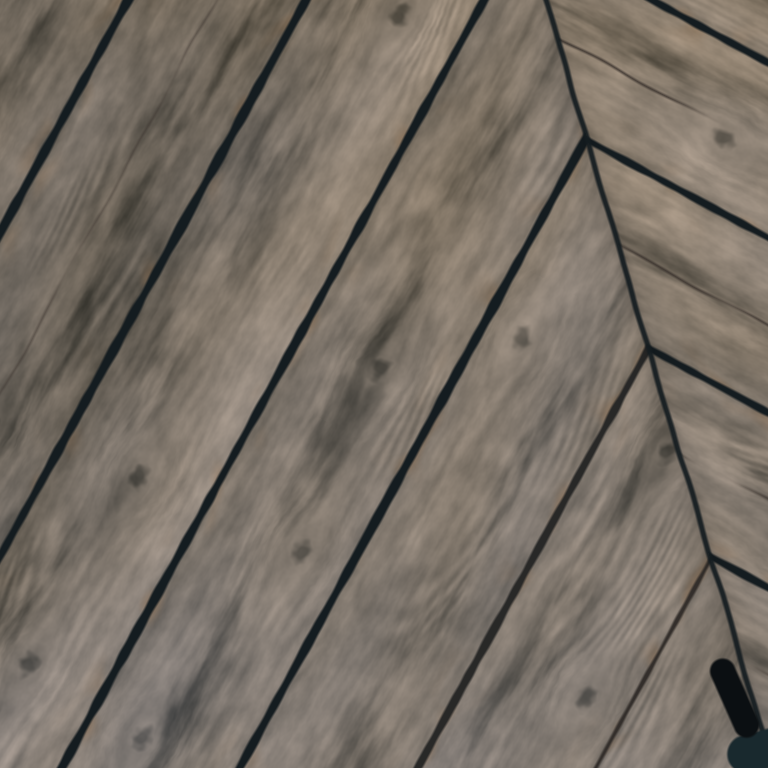
Write a Shadertoy shader that draws this texture.

```glsl
// Weathered herringbone decking: wide diagonal planks meet shorter ones at a slanted seam.
// Each side is a rotated strip pattern; stretched gradient noise gives grain, streaks and
// knots. A small dark handle lies in the lower right corner.

const vec3 SHADE = vec3(0.35, 0.33, 0.30);
const vec3 PALE = vec3(0.61, 0.56, 0.51);
const vec3 GAP_COLOR = vec3(0.08, 0.11, 0.125);
const vec3 WORN_GAP = vec3(0.23, 0.20, 0.18);
const vec3 RUST = vec3(0.58, 0.43, 0.29);
const vec3 HANDLE = vec3(0.045, 0.06, 0.07);
const vec3 HANDLE_BASE = vec3(0.10, 0.16, 0.18);

const vec2 LEFT_DIR = vec2(0.4819, 0.8762);
const vec2 RIGHT_DIR = vec2(0.8799, -0.4751);
const float LEFT_START = -0.3358, LEFT_WIDTH = 0.2031;
const float RIGHT_START = -0.8822, RIGHT_WIDTH = 0.2005;
const vec3 SEAM = vec3(0.9586, 0.2847, -0.9653);   // line normal and offset
const float GAP_HALF = 0.0056, SEAM_HALF = 0.0034, CRACK_HALF = 0.0016;
const float SOFTNESS = 0.0022, KNOT_CELL = 0.3;

// Per plank: tone shift, tone slope across, position of the dark streak
const vec3 PLANKS[12] = vec3[12](
    vec3(-0.18, 0.0, 0.5), vec3(-0.28, -0.05, 0.72), vec3(0.0, 0.6, 0.3),
    vec3(0.0, 0.1, 0.5), vec3(0.03, 0.0, 0.62), vec3(0.05, -0.05, 0.3),
    vec3(0.08, 0.0, 0.5), vec3(0.05, 0.0, 0.5), vec3(0.15, 0.0, 0.35),
    vec3(0.08, -0.2, 0.55), vec3(0.08, 0.0, 0.4), vec3(0.1, 0.0, 0.5));

float hash(vec2 p) {
    vec3 q = fract(p.xyx * vec3(0.1031, 0.1030, 0.0973));
    q += dot(q, q.yzx + 33.33);
    return fract((q.x + q.y) * q.z);
}

float corner(vec2 cell, vec2 offset) {
    float angle = 6.2832 * hash(cell);
    return dot(vec2(cos(angle), sin(angle)), offset);
}

// Gradient noise, about -1 to 1
float noise(vec2 p) {
    vec2 i = floor(p), f = fract(p), e = vec2(1, 0);
    vec2 u = f * f * f * (f * (f * 6.0 - 15.0) + 10.0);
    return 1.4 * mix(mix(corner(i, f), corner(i + e, f - e), u.x),
                     mix(corner(i + e.yx, f - e.yx), corner(i + 1.0, f - 1.0), u.x), u.y);
}

float fbm(vec2 p) {
    float sum = 0.0, gain = 0.6;
    for (int i = 0; i < 4; i++) {
        sum += gain * noise(p);
        p = p * 2.03 + 17.3;
        gain *= 0.55;
    }
    return sum;
}

float lineMask(float dist, float halfWidth, float soft) {
    return 1.0 - smoothstep(halfWidth - soft, halfWidth + soft, dist);
}

float capsule(vec2 p, vec2 a, vec2 b, float radius) {
    vec2 ab = b - a;
    return length(p - a - ab * clamp(dot(p - a, ab) / dot(ab, ab), 0.0, 1.0)) - radius;
}

vec3 planks(vec2 p, bool isLeft, float soft) {
    vec2 dir = isLeft ? LEFT_DIR : RIGHT_DIR;
    float width = isLeft ? LEFT_WIDTH : RIGHT_WIDTH;
    float along = dot(p, dir);
    float row = (dot(p, vec2(dir.y, -dir.x)) - (isLeft ? LEFT_START : RIGHT_START)) / width;
    float id = floor(row), f = row - id, k = round(row);
    vec3 plank = PLANKS[clamp(int(id) + (isLeft ? 1 : 10), 0, 11)];
    float seed = id * 7.31 + (isLeft ? 40.0 : 90.0);

    // Knots, which also bend the grain around them
    vec2 q = vec2(along, f * width);
    float cell = floor(along / KNOT_CELL);
    vec2 center = vec2((cell + 0.25 + 0.5 * hash(vec2(cell, seed))) * KNOT_CELL,
                       (0.25 + 0.5 * hash(vec2(seed, cell + 9.0))) * width);
    vec2 toKnot = (q - center) * vec2(0.7, 1.0);
    float knotDist = length(toKnot) + 0.004 * noise(q * 90.0 + seed);
    float hasKnot = step(0.35, hash(vec2(cell + 3.0, seed + 5.0)));
    q.y -= hasKnot * 0.6 * toKnot.y * exp(-knotDist * knotDist / 0.0015);
    float knot = hasKnot * (1.0 - smoothstep(0.004, 0.015, knotDist));

    // Grain layers
    q += vec2(seed, seed * 0.37);
    float patches = fbm(q * vec2(4.0, 15.0));
    float fibres = noise(q * vec2(9.0, 105.0) + patches);
    float flakes = fbm(q * vec2(22.0, 42.0) + 5.0);
    float rings = sin(75.0 * (noise(q * vec2(1.8, 7.0)) * 0.6 + q.y * 4.0))
                * smoothstep(0.0, 0.5, noise(q * vec2(3.5, 9.0) + 31.0));
    float band = (f - plank.z) / 0.2;
    float streak = exp(-band * band) * smoothstep(-0.1, 0.7, fbm(q * vec2(4.5, 24.0) + 61.0) + 0.15);

    float gapDist = abs(row - k) * width;
    float tone = 0.66 + plank.x + plank.y * (f - 0.5) + 0.36 * patches + 0.17 * fibres
               + 0.30 * flakes + 0.14 * rings - 0.75 * streak - 0.7 * knot
               - 0.3 * exp(-gapDist / 0.008);
    vec3 color = mix(SHADE, PALE, clamp(tone, -0.5, 1.3));

    // Warm and cool staining, rust beside the gaps
    float warmth = 0.7 * noise(q * vec2(3.0, 9.0) + 77.0) + 1.1 * (p.y - 0.5) + (isLeft ? 0.0 : 0.2);
    color += warmth * vec3(0.014, 0.0, -0.024);
    color = mix(color, RUST, 0.6 * exp(-gapDist / 0.012) * smoothstep(0.2, 0.8, noise(q * vec2(16.0, 30.0))));

    // Split down the middle of some planks
    float split = isLeft ? 0.45 * float(id == 0.0) : 0.85;
    float splitDist = abs((f - 0.5) * width + 0.005 * noise(vec2(along * 9.0, seed)));
    split *= smoothstep(-0.5, 0.2, noise(vec2(along * 7.0, seed + 3.0)));
    color = mix(color, WORN_GAP, split * lineMask(splitDist, CRACK_HALF, soft));

    // Gaps, thinner and browner towards the right of the left side
    float wear = isLeft ? max(k - 3.0, 0.0) : 0.0;
    float gapHalf = max(GAP_HALF - 0.0007 * wear * wear - (isLeft ? 0.0 : 0.0012), 0.001);
    gapHalf *= 1.0 + 0.3 * noise(vec2(along * 28.0, k + 0.4));
    vec3 gapColor = mix(GAP_COLOR, WORN_GAP, clamp(0.5 * wear, 0.0, 0.8));
    return mix(color, gapColor, lineMask(gapDist, gapHalf, soft));
}

void mainImage(out vec4 fragColor, in vec2 fragCoord) {
    vec2 p = fragCoord / iResolution.y;
    float soft = max(SOFTNESS, 1.0 / iResolution.y);
    float seam = dot(p, SEAM.xy) + SEAM.z + 0.002 * noise(vec2(p.y * 14.0, 2.5));
    vec3 color = planks(p, seam < 0.0, soft);
    color *= 1.0 - 0.18 * exp(-abs(seam) / 0.01);
    color = mix(color, GAP_COLOR, 0.92 * lineMask(abs(seam), SEAM_HALF, soft));

    // Dark handle and its base
    float base = capsule(p, vec2(0.972, 0.018), vec2(1.01, 0.028), 0.025);
    float handle = capsule(p, vec2(0.941, 0.126), vec2(0.972, 0.056), 0.0165);
    color = mix(color, HANDLE_BASE, lineMask(base, 0.0, soft));
    color = mix(color, HANDLE, lineMask(handle, 0.0, soft));
    fragColor = vec4(color, 1.0);
}
```
